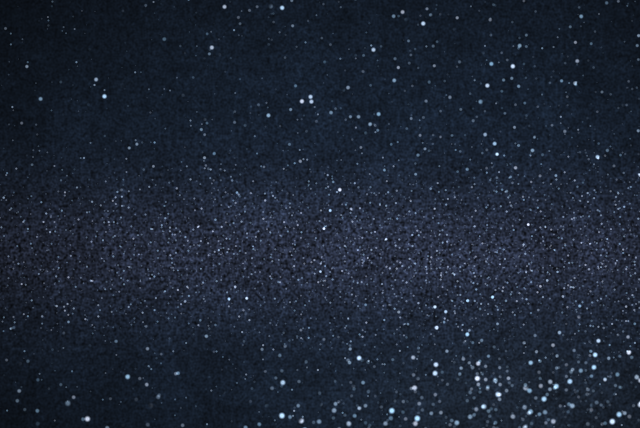
Write a Shadertoy shader that draws this texture.

```glsl
// Dark blue glitter surface with a finely grained band in focus and blurred sparkles around it.

vec2 hash2(vec2 p) {
    vec3 q = fract(p.xyx * vec3(0.1031, 0.1030, 0.0973));
    q += dot(q, q.yzx + 33.33);
    return fract((q.xx + q.yz) * q.zy);
}

float cornerSlope(vec2 corner, vec2 offset) {
    return dot(hash2(corner) * 2.0 - 1.0, offset);
}

float gradientNoise(vec2 p) {
    vec2 i = floor(p), f = fract(p);
    vec2 u = f * f * f * (f * (f * 6.0 - 15.0) + 10.0);
    vec2 e = vec2(1.0, 0.0);
    return mix(mix(cornerSlope(i, f), cornerSlope(i + e, f - e), u.x),
               mix(cornerSlope(i + e.yx, f - e.yx), cornerSlope(i + 1.0, f - 1.0), u.x), u.y);
}

// Soft round flakes, one possible per cell; density is the share of lit cells
vec3 sparkles(vec2 p, float cells, float radius, float density, float seed) {
    vec2 q = p * cells;
    vec3 sum = vec3(0.0);
    for (int y = -1; y <= 1; y++) {
        for (int x = -1; x <= 1; x++) {
            vec2 cell = floor(q) + vec2(x, y);
            vec2 jitter = hash2(cell + seed);
            vec2 trait = hash2(cell + seed + 71.7);
            float dist = length(q - cell - jitter) / cells;
            float size = radius * mix(0.7, 1.2, trait.y);
            float disc = 1.0 - smoothstep(size * 0.3, size * 1.3, dist);
            float lit = smoothstep(trait.x, trait.x + 0.04, density);
            float power = mix(0.2, 1.0, trait.y * trait.y);
            vec3 tint = mix(vec3(0.62, 0.82, 0.95), vec3(0.93, 0.94, 1.0), jitter.x);
            sum += disc * lit * power * tint;
        }
    }
    return sum;
}

void mainImage(out vec4 fragColor, in vec2 fragCoord) {
    vec2 p = fragCoord / iResolution.y;
    float across = fragCoord.x / iResolution.x;

    // Focus band and the areas that catch the light
    float bandOffset = (p.y - 0.41) / 0.17;
    float focus = exp(-bandOffset * bandOffset);
    float rightSide = smoothstep(0.0, 1.0, across);
    vec2 toHotspot = (vec2(across, p.y) - vec2(0.82, 0.06)) / vec2(0.3, 0.17);
    float hotspot = exp(-dot(toHotspot, toHotspot));
    float foreground = 1.0 - smoothstep(0.0, 0.3, p.y);
    float clumps = clamp(1.0 + 1.6 * gradientNoise(p * 7.0 + 3.0), 0.3, 1.9);

    // Shaded base with cloudy mottling
    vec3 color = mix(vec3(0.084, 0.119, 0.169), vec3(0.138, 0.160, 0.218), focus);
    vec2 fromCenter = (vec2(across, p.y) - vec2(0.6, 0.45)) / vec2(0.75, 0.8);
    color *= 1.17 - 0.6 * dot(fromCenter, fromCenter);
    color += 0.03 * hotspot;
    color *= 1.0 + 0.22 * gradientNoise(p * 9.0) + 0.25 * gradientNoise(p * 34.0 + 11.0);

    // Fine grain, strongest where the surface is sharp
    float grain = gradientNoise(p * 165.0) + gradientNoise(p * 95.0 + 40.0);
    color *= max(0.3, 1.0 + grain * mix(0.4, 0.85, focus));

    // Sparkles from large and sparse to small and crowded
    float radius = mix(0.0052, 0.0031, focus) + 0.0012 * foreground;
    float sparse = (0.05 + 0.17 * rightSide + 0.04 * foreground) * clumps;
    color += 0.95 * sparkles(p, 34.0, radius, sparse + 0.42 * hotspot, 5.0);
    color += 0.5 * sparkles(p, 58.0, radius * 0.75, sparse * 0.8 + 0.12 * focus + 0.25 * hotspot, 133.0);
    color += 0.45 * sparkles(p, 125.0, 0.0027, 0.04 + (0.2 + 0.15 * rightSide) * focus, 311.0);

    fragColor = vec4(min(color, vec3(0.93, 0.97, 1.0)), 1.0);
}
```
